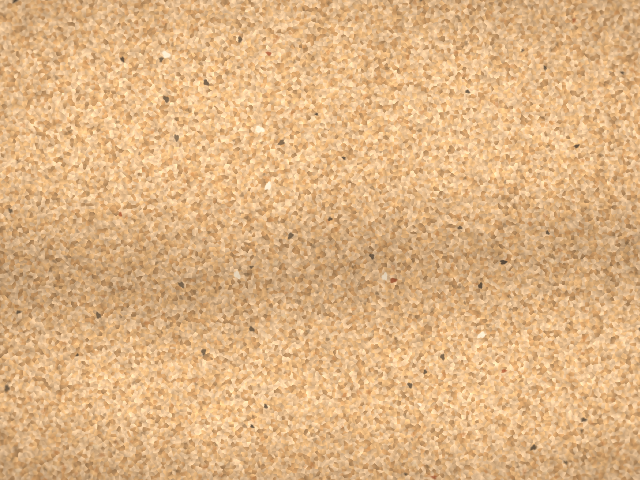
Give the GLSL for this texture, as a WebGL 2 fragment shader.

```glsl
#version 300 es
precision highp float;
// Dry beach sand: soft-edged cellular grains in tan, cream and amber,
// with scattered dark, rust and white grains, lit over shallow ripples.
// Focus softens toward the corners.
uniform vec2 u_resolution;
out vec4 fragColor;

vec3 hash3(vec2 p) {
    vec3 q = vec3(dot(p, vec2(127.1, 311.7)), dot(p, vec2(269.5, 183.3)), dot(p, vec2(419.2, 371.9)));
    return fract(sin(q) * 43758.5453);
}

float noise(vec2 p) {
    vec2 i = floor(p), f = fract(p);
    f = f * f * (3.0 - 2.0 * f);
    return mix(mix(hash3(i).x, hash3(i + vec2(1, 0)).x, f.x),
               mix(hash3(i + vec2(0, 1)).x, hash3(i + vec2(1, 1)).x, f.x), f.y);
}

float bump(float x, float width) {
    x /= width;
    return exp(-x * x);
}

mat2 rotation(float a) {
    return mat2(cos(a), sin(a), -sin(a), cos(a));
}

vec3 grainColour(float pick) {
    vec3 c = vec3(0.87, 0.71, 0.53);
    c = mix(c, vec3(0.94, 0.785, 0.61), step(0.30, pick));
    c = mix(c, vec3(0.90, 0.71, 0.49), step(0.55, pick));
    c = mix(c, vec3(0.82, 0.62, 0.41), step(0.77, pick));
    return mix(c, vec3(0.74, 0.57, 0.39), step(0.91, pick));
}

// Packed grains: each nearby grain contributes by its stretched distance
vec3 grains(vec2 p, float sharpness) {
    vec2 cell = floor(p);
    vec3 sum = vec3(0.0);
    float total = 0.0;
    for (int y = -1; y <= 1; y++)
    for (int x = -1; x <= 1; x++) {
        vec2 id = cell + vec2(x, y);
        vec3 h = hash3(id), look = hash3(id + 57.3);
        vec2 d = rotation(h.z * 6.283) * (p - id - h.xy);
        d *= vec2(0.85, 1.18);
        float w = exp(-sharpness * (dot(d, d) - 0.18 * look.z));
        float facet = clamp(dot(d, vec2(0.12, 0.09)), -0.08, 0.08);
        float tone = 0.955 + 0.10 * look.y + facet;
        sum += w * grainColour(look.x) * tone;
        total += w;
    }
    return sum / max(total, 1e-30);
}

// Scattered odd grains: coverage in x, random tone in y
vec2 scatter(vec2 p, float density, float chance, float size, float seed, float blur) {
    p = p * density + seed;
    vec2 cell = floor(p), result = vec2(0.0);
    float edge = blur * density;
    for (int y = -1; y <= 1; y++)
    for (int x = -1; x <= 1; x++) {
        vec2 id = cell + vec2(x, y);
        vec3 h = hash3(id), look = hash3(id + 91.7);
        vec2 d = rotation(look.x * 6.283) * (p - id - h.xy);
        d *= vec2(0.8, 1.2);
        float a = atan(d.y, d.x + 0.00001);
        float radius = size * density * (0.55 + 0.7 * look.y);
        radius *= 1.0 + 0.16 * sin(3.0 * a + look.z * 6.0) + 0.08 * sin(5.0 * a);
        float mask = (1.0 - smoothstep(-edge, edge, length(d) - radius)) * step(h.z, chance);
        if (mask > result.x) result = vec2(mask, look.z);
    }
    return result;
}

void main() {
    vec2 uv = gl_FragCoord.xy / u_resolution;
    vec2 p = gl_FragCoord.xy / u_resolution.y;
    vec2 fromCentre = uv - 0.5;
    float defocus = smoothstep(0.12, 0.48, dot(fromCentre, fromCentre));
    float blur = 0.9 / u_resolution.y + 0.0025 * defocus;

    // Grain bed with fine grit
    vec3 colour = grains(p * 128.0, mix(17.0, 6.0, defocus));
    float grit = noise(p * 250.0) - 0.5;
    float clumps = noise(p * 34.0) - 0.5;
    colour *= 1.0 + grit * mix(0.09, 0.04, defocus) + 0.05 * clumps;

    // Amber, rust and brown grains
    vec2 s = scatter(p, 36.0, 0.20, 0.0042, 11.0, blur);
    colour = mix(colour, mix(vec3(0.84, 0.58, 0.32), vec3(0.74, 0.47, 0.27), s.y), 0.45 * s.x);
    s = scatter(p, 42.0, 0.11, 0.0037, 37.0, blur);
    colour = mix(colour, vec3(0.50, 0.39, 0.27), (0.25 + 0.35 * s.y) * s.x);
    s = scatter(p, 9.0, 0.05, 0.0050, 23.0, blur);
    colour = mix(colour, vec3(0.62, 0.28, 0.15), 0.7 * s.x);

    // Dark mineral grains and pale shell chips
    s = scatter(p, 16.0, 0.15, 0.0048, 71.0, blur);
    colour = mix(colour, mix(vec3(0.26, 0.22, 0.18), vec3(0.46, 0.38, 0.29), s.y), 0.85 * s.x);
    s = scatter(p, 28.0, 0.10, 0.0045, 53.0, blur);
    colour = mix(colour, vec3(0.97, 0.86, 0.70), 0.5 * s.x);
    s = scatter(p, 10.0, 0.07, 0.0062, 83.0, blur);
    colour = mix(colour, vec3(1.0, 0.94, 0.84), 0.85 * s.x);

    // Ripple light: a broad dim trough, dim lower edge and corners
    float v = uv.y + 0.05 * (noise(p * 2.6 + 4.0) - 0.5);
    float light = 1.06 - 0.17 * bump(v - mix(0.40, 0.48, uv.x), 0.13);
    light -= 0.10 * (1.0 - smoothstep(-0.03, 0.13, v));
    light -= 0.07 * smoothstep(0.82, 1.04, v) + 0.07 * defocus;
    light += 0.04 * (noise(p * 4.0) - 0.5);
    colour *= mix(vec3(1.0), vec3(light), vec3(0.95, 1.0, 1.05));

    fragColor = vec4(clamp(colour, 0.0, 1.0), 1.0);
}
```
